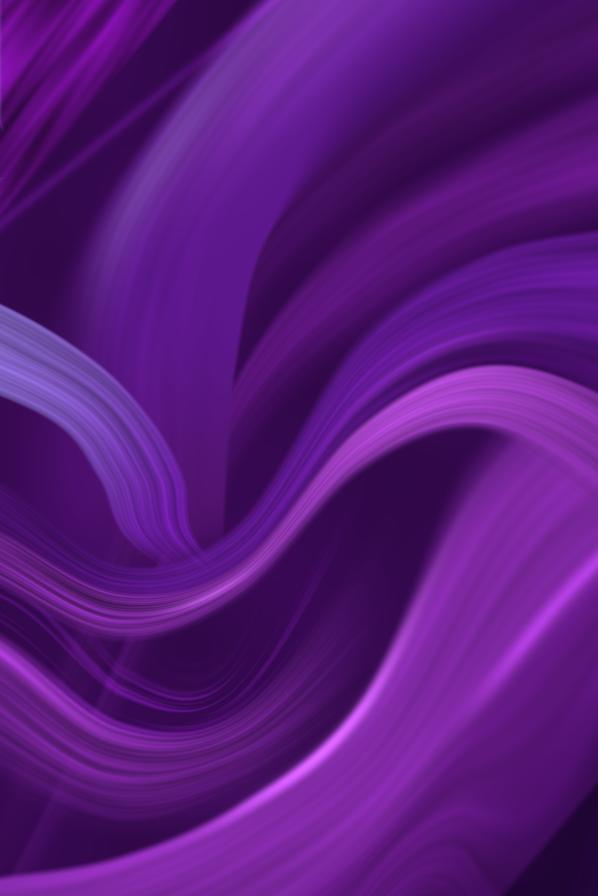
A WebGL 1 fragment shader for this background:

```glsl
precision highp float;
// Flowing violet silk ribbons with fine strands and pink glints.
uniform vec2 u_resolution;

// Canvas units: 5 wide, 7.5 high, y pointing down. Curve knots are 1 apart.
const vec2 EXTENT = vec2(5.0, 7.5);
const float EDGE = 0.025;
const vec3 NIGHT = vec3(0.20, 0.03, 0.30);
const vec3 ABYSS = vec3(0.13, 0.02, 0.22);
const vec3 PLUM = vec3(0.35, 0.08, 0.47);
const vec3 VIOLET = vec3(0.36, 0.09, 0.55);
const vec3 ORCHID = vec3(0.48, 0.15, 0.62);
const vec3 PINK = vec3(0.70, 0.29, 0.84);
const vec3 MAGENTA = vec3(0.50, 0.06, 0.65);
const vec3 LAVENDER = vec3(0.50, 0.41, 0.76);
const vec3 GLINT = vec3(0.88, 0.55, 0.95);
const vec4 CREST_A = vec4(3.9, 4.45, 4.97, 4.73), CREST_B = vec4(3.58, 3.07, 3.3, 4.1);

vec2 gradient(vec2 c) {
  float a = 6.2832 * fract(sin(dot(c, vec2(127.1, 311.7))) * 4375.85);
  return vec2(cos(a), sin(a));
}
float noise(vec2 p) {
  vec2 i = floor(p), f = fract(p), e = vec2(1.0, 0.0);
  vec2 w = f * f * f * (f * (f * 6.0 - 15.0) + 10.0);
  float lo = mix(dot(gradient(i), f), dot(gradient(i + e), f - e), w.x);
  float hi = mix(dot(gradient(i + e.yx), f - e.yx), dot(gradient(i + 1.0), f - 1.0), w.x);
  return mix(lo, hi, w.y);
}
// Long fibres: u runs along a ribbon, v across it.
float strands(float u, float v) {
  return noise(vec2(u * 0.5, v)) + 0.7 * noise(vec2(u * 0.7 + 7.0, v * 2.7));
}
// Catmull-Rom weights, summed over eight knots at -1 .. 6.
vec4 weights(vec4 d) {
  d = min(abs(d), 2.0);
  vec4 inner = 1.0 + d * d * (1.5 * d - 2.5);
  vec4 outer = 2.0 + d * (-4.0 + d * (2.5 - 0.5 * d));
  return mix(inner, outer, step(1.0, d));
}
float curve(float x, vec4 a, vec4 b) {
  vec4 k = x + 1.0 - vec4(0.0, 1.0, 2.0, 3.0);
  return dot(weights(k), a) + dot(weights(k - 4.0), b);
}
// Signed distance past a curve, positive for larger y.
float past(vec2 p, vec4 a, vec4 b) {
  float slope = (curve(p.x + 0.02, a, b) - curve(p.x - 0.02, a, b)) / 0.04;
  return (p.y - curve(p.x, a, b)) / sqrt(1.0 + slope * slope);
}
// Distances past both edges, fraction across, strand value.
vec4 ribbon(vec2 p, vec4 a, vec4 b, vec4 c, vec4 d, float count) {
  float t = past(p, a, b), e = past(p, c, d), v = t / max(t - e, 0.1);
  return vec4(t, e, v, strands(p.x, v * count));
}
float rise(float d, float soft) { return smoothstep(-soft, soft, d); }
float within(vec4 r, float soft0, float soft1) { return rise(r.x, soft0) * rise(-r.y, soft1); }
float bump(float x, float center, float width) {
  float d = (x - center) / width;
  return exp(-d * d);
}

void main() {
  vec2 p = gl_FragCoord.xy / u_resolution * EXTENT;
  p.y = EXTENT.y - p.y;
  float x = p.x, y = p.y;
  vec3 col = NIGHT * (1.0 + 0.25 * noise(p * 0.7));
  col += 0.3 * PLUM * bump(x, 0.8, 0.6) * bump(y, 3.8, 1.0);

  // Dim sweeps at the upper right
  vec4 r = ribbon(p, vec4(9.0, 7.0, 4.5, 2.2), vec4(1.1, 0.45, -0.1, -0.6),
    vec4(9.0, 7.0, 5.0, 2.65), vec4(1.6, 1.0, 0.5, 0.1), 2.0);
  col = mix(col, PLUM * (0.88 + 0.2 * r.w), 0.75 * within(r, 0.2, 0.25));
  r = ribbon(p, vec4(9.0, 7.5, 5.5, 3.15), vec4(1.93, 1.32, 0.83, 0.4),
    vec4(9.0, 7.5, 5.6, 3.6), vec4(2.6, 2.0, 1.7, 1.5), 3.0);
  col = mix(col, PLUM * (1.1 + 0.25 * r.w), 0.9 * within(r, mix(0.04, 0.15, smoothstep(2.0, 4.0, x)), 0.25));

  // Tall blade falling from the top, measured sideways
  r = ribbon(p.yx, vec4(3.2, 2.2, 1.4, 0.8), vec4(0.55, 0.7, 1.0, 1.2),
    vec4(5.4, 4.2, 3.0, 2.23), vec4(1.98, 1.89, 1.86, 1.9), 7.0);
  vec3 tint = mix(VIOLET, PLUM * 0.9, smoothstep(2.5, 4.6, y));
  tint = mix(tint, vec3(0.51, 0.21, 0.70), 0.85 * bump(r.z, 0.3, 0.4) * (1.0 - smoothstep(0.3, 2.5, y)));
  tint = mix(tint, vec3(0.46, 0.29, 0.64), 0.65 * bump(r.z, 0.12, 0.14) * bump(y, 1.3, 1.2));
  float m = within(r, mix(0.1, 0.3, smoothstep(1.0, 3.5, y)), mix(0.6, EDGE, smoothstep(0.0, 2.0, y)));
  m *= (1.0 - smoothstep(4.1, 4.9, y)) * (1.0 - 0.5 * smoothstep(0.5, 0.0, r.z) * smoothstep(2.0, 3.2, y));
  col = mix(col, tint * (1.0 + 0.2 * r.w * (1.0 - r.z)), m);

  // Magenta rays in the upper left corner
  float ray = y + 1.22 * x;
  col = mix(col, MAGENTA * (0.82 + 0.6 * strands(x - y, 3.0 * ray + 0.4 * x)),
    rise(1.8 - ray, 0.05) * (1.0 - 0.3 * ray / 1.8));
  col += 0.3 * PLUM * bump(y + 0.82 * x, 1.88, 0.06);

  // Lower left sweep with a bright rim
  r = ribbon(p, vec4(4.8, 5.33, 6.08, 5.98), vec4(4.7, 2.9, 1.0, 0.0),
    vec4(5.6, 6.3, 6.75, 6.5), vec4(5.85, 5.0, 4.0, 3.0), 7.0);
  m = within(r, 0.06, 0.3) * (1.0 - smoothstep(1.8, 3.4, x));
  col = mix(col, ORCHID * (0.88 + 0.4 * r.w), 0.85 * m);
  col += PINK * 0.4 * bump(r.x, 0.1, 0.07) * (1.0 - smoothstep(0.0, 1.9, x));
  col += PLUM * max(r.w, 0.0) * bump(r.x, -0.2, 0.22) * (1.0 - smoothstep(1.5, 3.2, x));

  // Broad mass at the lower right, folded along a second crest
  r = ribbon(p, vec4(7.45, 7.35, 7.18, 6.74), vec4(5.9, 4.05, 3.2, 2.9),
    vec4(9.0, 8.6, 8.2, 7.7), vec4(7.0, 5.85, 4.7, 4.0), 4.0);
  tint = mix(ORCHID, PLUM * 1.05, 0.85 * rise(r.y - 0.1, 0.12));
  tint = mix(tint, NIGHT, 0.75 * smoothstep(11.0, 12.5, y + 1.19 * x));
  tint = mix(tint, ABYSS, rise(y + 1.19 * x - 12.5, 0.06));
  tint += 0.12 * PINK * exp(-max(r.x, 0.0) * 4.0);
  m = rise(r.x, mix(0.04, 0.28, smoothstep(3.0, 4.2, x))) * smoothstep(3.4, 4.5, y + 0.3 * x - 0.6);
  col = mix(col, tint * (1.0 + 0.18 * r.w), m);
  col += GLINT * 0.45 * bump(r.x, 0.04, 0.06) * bump(x, 2.75, 0.8);
  col += PINK * 0.35 * bump(r.y, 0.0, 0.07) * smoothstep(3.7, 4.5, x);

  // Violet swath above the main ribbon
  r = ribbon(p, vec4(3.5, 4.05, 4.75, 4.4), vec4(2.85, 2.17, 1.94, 1.85), CREST_A, CREST_B, 7.0);
  tint = mix(VIOLET, NIGHT, 0.85 * smoothstep(0.55, 0.95, r.z) * smoothstep(2.6, 4.2, x));
  tint = mix(tint, NIGHT, 0.55 * (1.0 - smoothstep(0.4, 1.6, x)));
  tint += PINK * 0.2 * bump(r.z, 0.7, 0.1) * bump(x, 3.6, 0.8);
  col = mix(col, tint * (1.0 + 0.28 * r.w), within(r, 0.04, 0.06));

  // Pale ribbon curling in from the left, measured sideways at half spacing
  r = ribbon(vec2(y * 2.0 - 5.0, x), vec4(-1.5, -0.1, 0.76, 1.25), vec4(1.53, 1.62, 2.1, 2.6),
    vec4(-3.0, -1.9, -0.8, 0.4), vec4(0.83, 1.06, 1.7, 2.2), 9.0);
  float across = r.y / max(r.y - r.x, 0.1);
  tint = mix(LAVENDER, VIOLET * 1.1, smoothstep(2.8, 4.9, y + 0.6 * across));
  m = rise(-r.x, EDGE) * rise(r.y, EDGE) * (1.0 - smoothstep(4.4, 4.85, y));
  col = mix(col, tint * (1.0 + 0.3 * strands(y, across * 9.0)), m);

  // Main pink ribbon
  r = ribbon(p, CREST_A, CREST_B, vec4(4.3, 4.88, 5.33, 4.97), vec4(3.93, 3.56, 4.1, 5.1), 7.0);
  tint = mix(ORCHID * 0.85, PINK, bump(x, 3.6, 1.4) * (1.0 - 0.35 * r.z));
  tint += GLINT * 0.35 * bump(r.z, 0.45, 0.14) * bump(x, 1.8, 0.4);
  m = within(r, EDGE, mix(0.06, 0.3, smoothstep(4.0, 5.0, x)));
  col = mix(col, tint * (1.0 + mix(0.6, 0.2, smoothstep(0.5, 3.0, x)) * r.w), m);
  gl_FragColor = vec4(clamp(col, 0.0, 1.0), 1.0);
}
```
